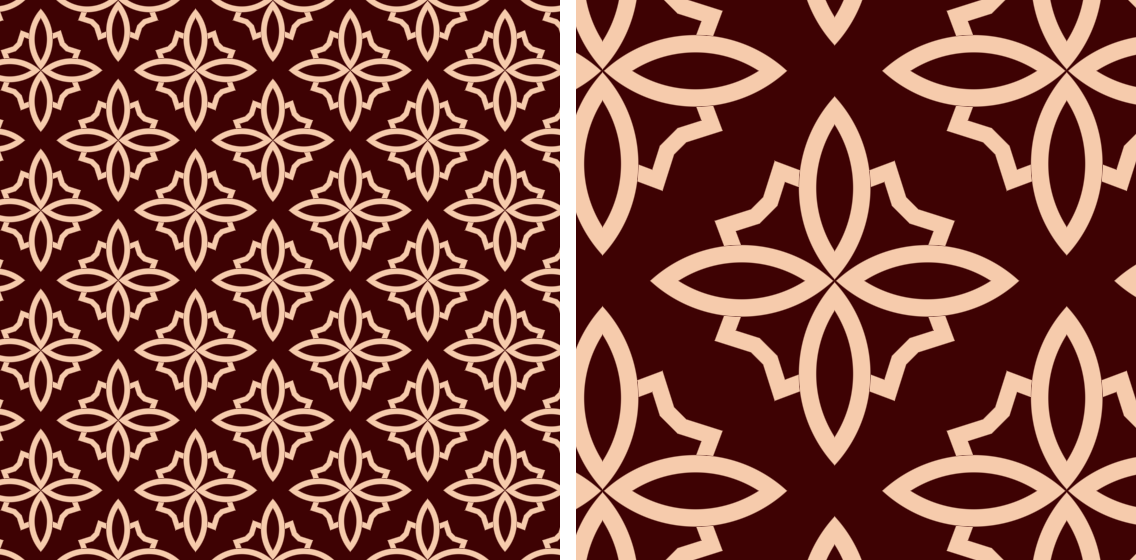
Left: the whole. Right: its middle third, enlarged.
Give the GLSL for this pattern, as a WebGL 1 fragment shader.

```glsl
precision highp float;
// Staggered lattice of outlined four-petal flowers with notched leaves between the petals.

uniform vec2 u_resolution;

#define PERIOD vec2(0.2763, 0.25)    // spacing of one lattice, canvas units
#define ORIGIN vec2(0.4873, 0.4995)  // centre of one flower
#define REACH 0.1098                 // flower centre to petal tip
#define PETAL_HALF vec2(0.496, 0.194) // half length and width, in reaches
#define PETAL_LINE 0.094
#define LEAF_LINE 0.088
#define SOFTNESS 0.9                 // edge blur in pixels
#define GROUND vec3(0.243, 0.008, 0.010)
#define CREAM vec3(0.965, 0.795, 0.675)

// Pointed oval along x, made of two crossing circles.
float petalDistance(vec2 p) {
  float radius = dot(PETAL_HALF, PETAL_HALF) / (2.0 * PETAL_HALF.y);
  vec2 arcCentre = vec2(1.0 - PETAL_HALF.x, PETAL_HALF.y - radius);
  return length(p - arcCentre) - radius;
}

// Leaf between petals, bounded by an end edge, a shoulder and a notch.
float leafDistance(vec2 p) {
  float endEdge = dot(p, vec2(0.936, -0.351)) - 0.495;
  float shoulder = dot(p, vec2(0.303, 0.953)) - 0.507;
  float notch = dot(p, vec2(0.7071)) - 0.595;
  return max(endEdge, min(shoulder, notch));
}

// Band lying just inside a shape's edge.
float innerOutline(float d, float width) {
  return max(d, -d - width);
}

// One flower, folded into an eighth of the plane.
float flowerDistance(vec2 p) {
  p = abs(p);
  p = vec2(max(p.x, p.y), min(p.x, p.y));
  float petal = petalDistance(p);
  float leaf = innerOutline(leafDistance(p), LEAF_LINE);
  return min(innerOutline(petal, PETAL_LINE), max(leaf, -petal));
}

// Repeats the flower on a rectangular lattice.
float latticeDistance(vec2 p) {
  vec2 cell = (fract(p / PERIOD + 0.5) - 0.5) * PERIOD;
  return flowerDistance(cell / REACH) * REACH;
}

void main() {
  vec2 p = gl_FragCoord.xy / u_resolution - ORIGIN;

  // Two lattices, offset by half a period, form the staggered layout.
  float d = min(latticeDistance(p), latticeDistance(p + 0.5 * PERIOD));

  float blur = SOFTNESS / min(u_resolution.x, u_resolution.y);
  float ink = 1.0 - smoothstep(-blur, blur, d);
  gl_FragColor = vec4(mix(GROUND, CREAM, ink), 1.0);
}
```
